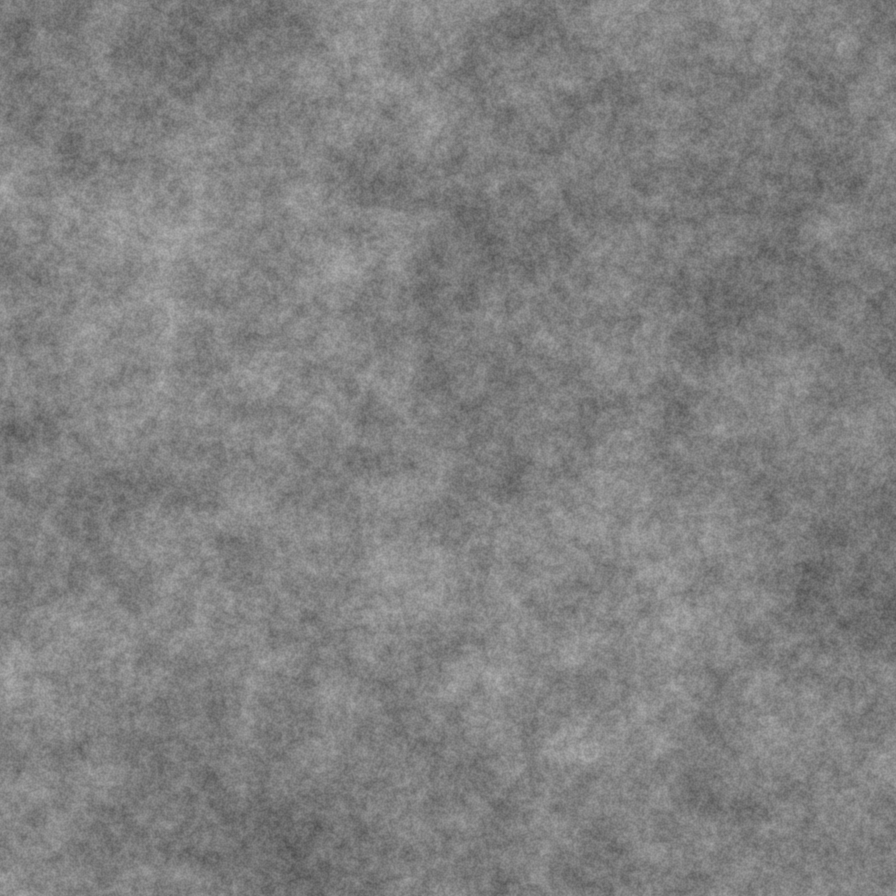
Give the GLSL for this texture, as a Shadertoy shader.

```glsl
// Soft grey cloud grain: isotropic pink noise around a middle grey.
// Octaves of gradient noise, each turned and twice as fine, are summed
// with equal strength, so broad mottling and fine grain weigh the same.

const float MID_GREY = 0.502;
const float OCTAVE_CONTRAST = 0.0715; // strength of every octave
const float COARSEST_CELLS = 1.5;     // cells across the canvas
const int OCTAVES = 9;
const float TAU = 6.2831853;

// Turn by about 37 degrees and double the frequency
const mat2 NEXT_OCTAVE = mat2(1.6, 1.2, -1.2, 1.6);

// Integer hash of a lattice cell, from 0 to 1
float hashCell(ivec2 cell, int seed) {
    uvec2 q = uvec2(cell) * uvec2(1597u, 3571u);
    uint h = q.x ^ (q.y * 2699u + uint(seed) * 7919u);
    h = (h ^ (h >> 16)) * 0x7feb352du;
    h = (h ^ (h >> 15)) * 0x846ca68bu;
    h ^= h >> 16;
    return float(h >> 8) / 16777216.0;
}

// Slope contribution of one lattice corner with a random unit gradient
float cornerSlope(ivec2 cell, ivec2 corner, vec2 local, int seed) {
    float angle = TAU * hashCell(cell + corner, seed);
    return dot(vec2(cos(angle), sin(angle)), local - vec2(corner));
}

float gradientNoise(vec2 p, int seed) {
    ivec2 cell = ivec2(floor(p));
    vec2 local = fract(p);
    vec2 blend = local * local * local * (local * (local * 6.0 - 15.0) + 10.0);
    float low = mix(cornerSlope(cell, ivec2(0, 0), local, seed),
                    cornerSlope(cell, ivec2(1, 0), local, seed), blend.x);
    float high = mix(cornerSlope(cell, ivec2(0, 1), local, seed),
                     cornerSlope(cell, ivec2(1, 1), local, seed), blend.x);
    return mix(low, high, blend.y);
}

// Equal power in every octave
float pinkNoise(vec2 p) {
    float sum = 0.0;
    for (int i = 0; i < OCTAVES; i++) {
        sum += gradientNoise(p, i + 1);
        p = NEXT_OCTAVE * p + vec2(5.37, 2.71);
    }
    return sum;
}

void mainImage(out vec4 fragColor, in vec2 fragCoord) {
    vec2 uv = fragCoord / iResolution.y;
    float grey = MID_GREY + OCTAVE_CONTRAST * pinkNoise(uv * COARSEST_CELLS);
    fragColor = vec4(vec3(clamp(grey, 0.0, 1.0)), 1.0);
}
```
